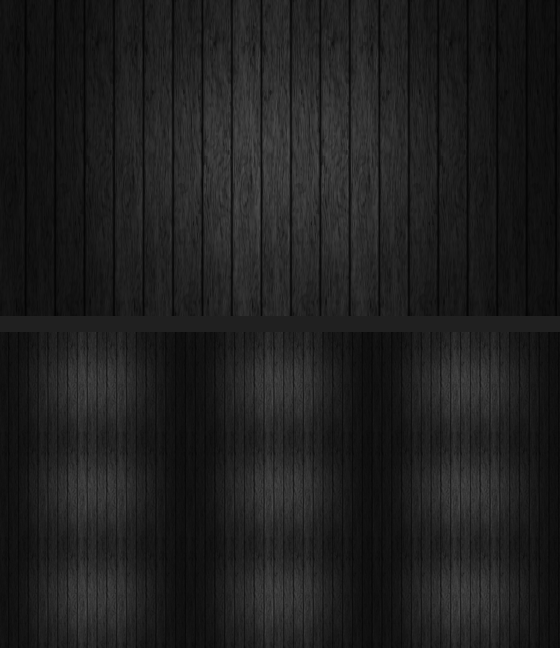
Top: one tile. Bottom: repeated 3 by 3.
A WebGL 1 fragment shader for this texture:

```glsl
precision highp float;
// Dark charcoal wood planks: 19 upright boards with fine grain, lit softly at the centre.
uniform vec2 u_resolution;

const float TAU = 6.2831853;
const float PLANKS = 19.0;

float hash(vec2 p) {
  p = fract(p * vec2(0.1031, 0.1137));
  p += dot(p, p.yx + 33.33);
  return fract((p.x + p.y) * p.x * 43.71);
}

// Value noise on a grid of cells; wraps vertically after cells.y rows.
float noise(vec2 p, vec2 cells, float seed) {
  p *= cells;
  vec2 i = floor(p);
  vec2 f = p - i;
  f = f * f * (3.0 - 2.0 * f);
  float low = mod(i.y, cells.y) + seed * 17.0;
  float high = mod(i.y + 1.0, cells.y) + seed * 17.0;
  float x = i.x + seed * 41.0 + 3.0;
  return mix(mix(hash(vec2(x, low)), hash(vec2(x + 1.0, low)), f.x),
             mix(hash(vec2(x, high)), hash(vec2(x + 1.0, high)), f.x), f.y);
}

// Brightness of the wood at p: x across one board, y up the canvas.
float woodGrain(vec2 p, float kind) {
  // Slow sideways drift keeps the fibres from running dead straight
  float bend = noise(p, vec2(2.5, 5.0), kind + 19.0);
  vec2 q = p + vec2(0.16 * bend, 0.0);

  // Long fibres, from broad bands to hairlines
  float fibre = 0.0;
  fibre += 0.14 * (noise(q, vec2(4.0, 4.0), kind + 1.0) - 0.5);
  fibre += 0.20 * (noise(q, vec2(14.0, 8.0), kind + 7.0) - 0.5);
  fibre += 0.30 * (noise(q, vec2(27.0, 24.0), kind + 13.0) - 0.5);
  fibre += 0.24 * (noise(q, vec2(31.0, 90.0), kind + 49.0) - 0.5);

  // Growth rings: thin dark contours of the slow noise, bent into arches
  float rings = 0.5 + 0.5 * sin(TAU * (3.5 * p.x + 6.0 * bend));
  float arches = 0.16 * rings * rings * rings * smoothstep(0.3, 0.7, bend);

  // Hair-thin dark pores, and a few clustered scars
  float pores = smoothstep(0.62, 0.85, noise(q, vec2(26.0, 48.0), kind + 25.0));
  float scars = smoothstep(0.58, 0.78, noise(q, vec2(15.0, 58.0), kind + 31.0))
              * smoothstep(0.55, 0.8, noise(p, vec2(3.0, 7.0), kind + 37.0));
  return 1.05 + fibre - arches - 0.15 * pores - 0.24 * scars;
}

void main() {
  vec2 uv = gl_FragCoord.xy / u_resolution;

  // Boards: four kinds taken in turn
  float across = uv.x * PLANKS + 0.129;
  float kind = mod(mod(floor(across), PLANKS), 4.0);
  float x = fract(across);
  float tone = 1.0 + 0.06 * cos(kind * TAU / 4.0);
  float wood = tone * woodGrain(vec2(x, uv.y), kind);

  // Joints: narrow dark gap, soft shade beside it and a thin worn edge
  float pixel = PLANKS / u_resolution.x;
  float gap = min(x, 1.0 - x);
  float edge = exp(-pow((x - 0.92) / 0.025, 2.0));
  wood *= mix(0.80, 1.0, smoothstep(0.0, 0.13, gap));
  wood *= 1.0 + 0.16 * edge * (0.5 + noise(vec2(x, uv.y), vec2(2.0, 12.0), kind + 43.0));
  wood *= mix(0.30, 1.0, smoothstep(0.0, 0.022 + pixel, gap));

  // Light: bright in the middle, equally dark on opposite edges
  vec2 glow = 0.5 - 0.5 * cos(TAU * uv);
  float light = 0.064 + 0.170 * glow.x * (0.5 + 0.5 * glow.y);

  gl_FragColor = vec4(vec3(light * wood), 1.0);
}
```
